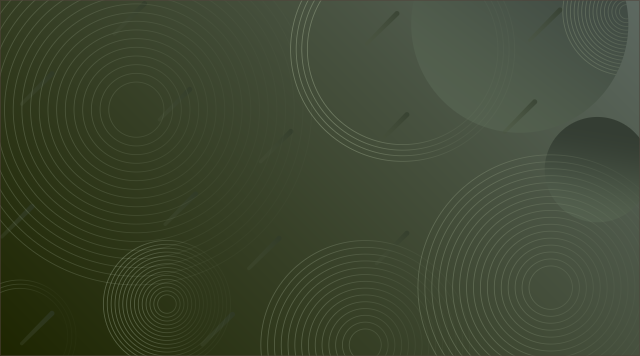
Give the GLSL for this background, as a Shadertoy shader.

```glsl
// Dark olive backdrop: a diagonal gradient with two shaded discs,
// sets of thin concentric rings that fade to the right, and short
// slanted streaks. Lengths are in canvas heights, origin lower left.

const vec3 SHADE_LOW   = vec3(0.115, 0.145, 0.000);
const vec3 SHADE_HIGH  = vec3(0.365, 0.410, 0.380);
const vec3 DISC_LIGHT  = vec3(0.325, 0.375, 0.305);
const vec3 DISC_DARK   = vec3(0.250, 0.290, 0.265);
const vec3 SMALL_DARK  = vec3(0.205, 0.240, 0.200);
const vec3 RING_COLOR  = vec3(0.550, 0.600, 0.490);
const vec3 STREAK_HEAD = vec3(0.190, 0.230, 0.165);
const vec3 STREAK_TAIL = vec3(0.290, 0.330, 0.235);
const vec3 FRAME_COLOR = vec3(0.320, 0.260, 0.230);

const float RING_WIDTH    = 0.0023;
const float RING_FADE     = 0.12;    // strength left at the right rim
const float FRAME_WIDTH   = 0.0025;
const float STREAK_RADIUS = 0.007;
const vec2  STREAK_OFFSET = vec2(-0.085, -0.085);   // head to tail

const vec2  BIG_CENTER   = vec2(1.460, 0.932);
const float BIG_RADIUS   = 0.305;
const vec2  SMALL_CENTER = vec2(1.678, 0.5235);
const float SMALL_RADIUS = 0.148;

const int STREAK_COUNT = 14;
const vec2 STREAK_HEADS[STREAK_COUNT] = vec2[](
    vec2(1.115, 0.962), vec2(1.573, 0.972), vec2(1.502, 0.714),
    vec2(1.143, 0.678), vec2(0.817, 0.631), vec2(0.533, 0.749),
    vec2(0.406, 0.990), vec2(0.784, 0.331), vec2(1.143, 0.345),
    vec2(0.549, 0.455), vec2(0.146, 0.120), vec2(0.653, 0.117),
    vec2(0.146, 0.793), vec2(0.090, 0.420));

// Antialiased inside of a signed distance
float fillMask(float dist, float pixel) {
    return clamp(0.5 - dist / pixel, 0.0, 1.0);
}

// Evenly spaced circles, strongest on their left side
float rings(vec2 p, vec2 center, float inner, float spacing, float count, float pixel) {
    vec2 q = p - center;
    float radius = length(q);
    float index = clamp(round((radius - inner) / spacing), 0.0, count - 1.0);
    float dist = radius - inner - index * spacing;
    float halfWidth = 0.5 * RING_WIDTH;
    float line = fillMask(dist - halfWidth, pixel) - fillMask(dist + halfWidth, pixel);
    float outer = inner + spacing * (count - 1.0);
    return line * mix(1.0, RING_FADE, smoothstep(-0.7, 0.8, q.x / outer));
}

// Tapered capsule: x is coverage, y runs from 0 at the head to 1 at the tail
vec2 streak(vec2 p, vec2 head, float pixel) {
    vec2 q = p - head;
    float along = clamp(dot(q, STREAK_OFFSET) / dot(STREAK_OFFSET, STREAK_OFFSET), 0.0, 1.0);
    float radius = STREAK_RADIUS * mix(1.0, 0.7, along);
    return vec2(fillMask(length(q - STREAK_OFFSET * along) - radius, pixel), along);
}

void mainImage(out vec4 fragColor, in vec2 fragCoord) {
    float pixel = 1.0 / iResolution.y;
    vec2 p = fragCoord * pixel;
    vec2 size = iResolution.xy * pixel;

    // Diagonal gradient
    vec3 color = mix(SHADE_LOW, SHADE_HIGH, (p.x + p.y) / (size.x + size.y));

    // Large disc, darkening to the upper right
    vec2 big = (p - BIG_CENTER) / BIG_RADIUS;
    float bigMask = fillMask((length(big) - 1.0) * BIG_RADIUS, pixel);
    vec3 bigColor = mix(DISC_LIGHT, DISC_DARK, smoothstep(-1.0, 1.0, big.x * 0.6 + big.y * 0.8));
    color = mix(color, bigColor, bigMask);

    // Small disc, darkening to the top
    vec2 small = (p - SMALL_CENTER) / SMALL_RADIUS;
    float smallMask = fillMask((length(small) - 1.0) * SMALL_RADIUS, pixel);
    vec3 smallColor = mix(DISC_LIGHT, SMALL_DARK, smoothstep(-1.0, 0.8, small.y + 0.15 * small.x));
    color = mix(color, smallColor, smallMask);

    // Streaks
    for (int i = 0; i < STREAK_COUNT; i++) {
        vec2 s = streak(p, STREAK_HEADS[i], pixel);
        color = mix(color, mix(STREAK_HEAD, STREAK_TAIL, s.y), s.x * mix(0.6, 0.28, s.y));
    }

    // Ring sets: center, inner radius, spacing, count
    float glow = 0.0;
    glow += 0.34 * rings(p, vec2(0.383, 0.692), 0.0775, 0.0244, 18.0, pixel);
    glow += 0.50 * rings(p, vec2(0.469, 0.146), 0.0260, 0.0109, 15.0, pixel);
    glow += 0.42 * rings(p, vec2(1.026, 0.031), 0.0450, 0.0191, 14.0, pixel);
    glow += 0.42 * rings(p, vec2(1.547, 0.192), 0.0610, 0.0195, 17.0, pixel);
    glow += 0.60 * rings(p, vec2(1.131, 0.8615), 0.2676, 0.0157, 4.0, pixel);
    glow += 0.35 * rings(p, vec2(0.056, 0.056), 0.1340, 0.0117, 3.0, pixel);
    glow += 0.40 * rings(p, vec2(1.760, 0.967), 0.0200, 0.0106, 16.0, pixel) * bigMask;
    color = mix(color, RING_COLOR, min(glow, 1.0));

    // Thin frame
    vec2 edge = min(p, size - p);
    color = mix(color, FRAME_COLOR, 0.6 * fillMask(min(edge.x, edge.y) - FRAME_WIDTH, pixel));

    fragColor = vec4(color, 1.0);
}
```
